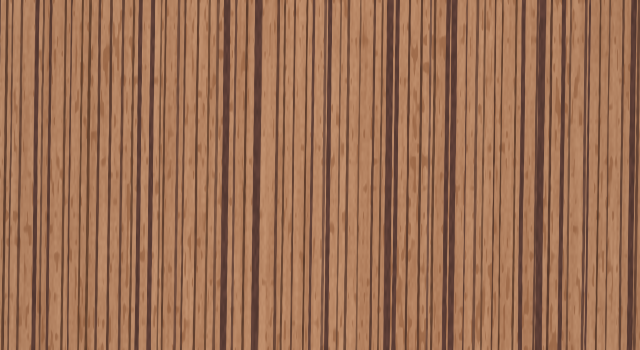
This texture is drawn by a Shadertoy shader. Its source:

```glsl
const vec3 WOOD_LIGHT = vec3(0.745, 0.555, 0.420);
const vec3 WOOD_DEEP  = vec3(0.655, 0.455, 0.325);
const vec3 FLECK      = vec3(0.550, 0.345, 0.220);
const vec3 VEIN_PLUM  = vec3(0.345, 0.230, 0.205);
const vec3 VEIN_BROWN = vec3(0.365, 0.235, 0.160);

// Lengths are fractions of the canvas height
const float LEAN         = 0.013;
const float VEIN_SPACING = 0.0275;
const float VEIN_SHARE   = 0.95;
const float WIDE_SHARE   = 0.22;
const vec2  THIN_WIDTH   = vec2(0.0038, 0.0078);
const vec2  WIDE_WIDTH   = vec2(0.0115, 0.0215);
const float EDGE_SOFT    = 0.0017;
const vec2  FIBRE_FREQ   = vec2(175.0, 9.0);
const vec2  FLECK_FREQ   = vec2(150.0, 26.0);
const vec2  PORE_FREQ    = vec2(210.0, 75.0);

float hash(vec2 p) {
    vec3 q = fract(vec3(p.xyx) * 0.1031);
    q += dot(q, q.yzx + 33.33);
    return fract((q.x + q.y) * q.z);
}

float noise(vec2 p) {
    vec2 i = floor(p), f = fract(p);
    f = f * f * (3.0 - 2.0 * f);
    return mix(mix(hash(i), hash(i + vec2(1, 0)), f.x),
               mix(hash(i + vec2(0, 1)), hash(i + vec2(1, 1)), f.x), f.y);
}

// Pale ground with long fibres, broad bands and short reddish flecks
vec3 woodColor(vec2 p) {
    float fibre = noise(p * FIBRE_FREQ) - 0.5;
    float pore = noise(p * PORE_FREQ + 40.0) - 0.5;
    float band = noise(p * vec2(32.0, 0.7) + 80.0) - 0.5;
    float tone = 0.60 + 0.60 * fibre + 0.40 * pore + 0.55 * band;
    vec3 color = mix(WOOD_DEEP, WOOD_LIGHT, tone);

    float density = noise(p * vec2(22.0, 2.5) + 120.0);
    float fleck = noise(p * FLECK_FREQ + 160.0) + 0.25 * (density - 0.5);
    return mix(color, FLECK, 0.55 * smoothstep(0.70, 0.92, fleck));
}

// Dark vein in one cell: rgb is its colour, a its coverage
vec4 vein(float cell, vec2 p, float soft) {
    float size = hash(vec2(cell, 11.0));
    float kind = hash(vec2(cell, 23.0));
    bool wide = kind < WIDE_SHARE;
    float width = wide ? mix(WIDE_WIDTH.x, WIDE_WIDTH.y, size * size)
                       : mix(THIN_WIDTH.x, THIN_WIDTH.y, size);
    float center = (cell + mix(0.12, 0.88, hash(vec2(cell, 37.0)))) * VEIN_SPACING;
    float wander = 0.0016 * (noise(vec2(cell * 7.0, p.y * 3.0)) - 0.5);
    float ragged = 0.0012 * (noise(vec2(p.x * 200.0, p.y * 35.0)) - 0.5);
    float dist = abs(p.x - center - wander) + ragged - 0.5 * width;

    float strength = wide ? 0.98 : mix(0.68, 1.0, hash(vec2(cell, 51.0)));
    float present = step(hash(vec2(cell, 67.0)), VEIN_SHARE);
    float plum = wide ? 0.9 : hash(vec2(cell, 83.0));
    float coverage = 1.0 - smoothstep(-soft, soft, dist);
    return vec4(mix(VEIN_BROWN, VEIN_PLUM, plum), coverage * strength * present);
}

void mainImage(out vec4 fragColor, in vec2 fragCoord) {
    vec2 p = fragCoord / iResolution.y;
    p.x += 1.0 - LEAN * p.y;
    float soft = max(EDGE_SOFT, 0.6 / iResolution.y);

    vec3 color = woodColor(p);
    float grain = noise(p * vec2(190.0, 50.0) + 200.0) - 0.5;

    // Veins of this cell and its neighbours
    float cell = floor(p.x / VEIN_SPACING);
    for (float k = -1.0; k <= 1.0; k++) {
        vec4 v = vein(cell + k, p, soft);
        color = mix(color, v.rgb * (1.0 + 0.22 * grain), v.a);
    }

    // Gentle falloff of light towards the sides
    float side = 2.0 * fragCoord.x / iResolution.x - 1.0;
    color *= 1.01 - 0.04 * side * side;
    fragColor = vec4(color, 1.0);
}
```
